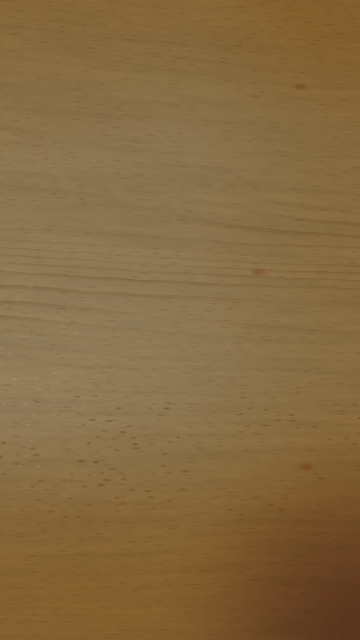
Write a Shadertoy shader that draws this texture.

```glsl
// Draws a varnished beech board with fine level grain, short flecks and soft uneven light.

float hash(vec2 p) {
    vec3 q = fract(p.xyx * vec3(0.1031, 0.1030, 0.0973));
    q += dot(q, q.yzx + 33.33);
    return fract((q.x + q.y) * q.z);
}

float noise(vec2 p) {
    vec2 cell = floor(p), f = fract(p);
    f = f * f * (3.0 - 2.0 * f);
    return mix(mix(hash(cell), hash(cell + vec2(1, 0)), f.x),
               mix(hash(cell + vec2(0, 1)), hash(cell + vec2(1, 1)), f.x), f.y);
}

// Short tapered dashes, one per cell at most, in staggered rows
float flecks(vec2 p, vec2 cellSize, float density, float seed) {
    vec2 g = p / cellSize;
    g.x += hash(vec2(floor(g.y), seed)) * 7.0;
    vec2 cell = floor(g) + seed;
    vec2 centre = 0.5 + 0.3 * (vec2(hash(cell + 3.7), hash(cell + 8.1)) - 0.5);
    vec2 d = fract(g) - centre;
    d.y += d.x * (hash(cell + 5.3) - 0.35) * 0.5;
    vec2 radius = vec2(mix(0.15, 0.34, hash(cell + 1.9)), 0.27);
    float shape = 1.0 - smoothstep(0.35, 1.1, length(d / radius));
    return shape * step(hash(cell), density) * mix(0.4, 1.0, hash(cell + 6.2));
}

// Lamp light: grey sheen on the left, amber at the ends, shade in the lower right
vec3 boardLight(vec2 uv) {
    float drift = noise(uv * vec2(2.0, 5.0)) - 0.5;
    float warmth = 0.92 * smoothstep(0.46, 0.03, uv.y)
                 + 0.62 * smoothstep(0.74, 1.02, uv.y)
                 + 0.38 * smoothstep(0.45, 1.0, uv.x)
                 + 0.12 + 0.16 * drift;
    float sheen = exp(-dot((uv - vec2(0.0, 0.4)) * vec2(1.8, 5.0), (uv - vec2(0.0, 0.4)) * vec2(1.8, 5.0)));
    warmth = clamp(warmth - 0.3 * sheen, 0.0, 1.0);
    vec3 color = mix(vec3(0.548, 0.468, 0.330), vec3(0.512, 0.372, 0.178), warmth);
    color += 0.018 * sheen;
    float shade = smoothstep(0.55, 0.05, length((uv - vec2(1.04, 0.0)) * vec2(0.85, 1.6)));
    return mix(color, vec3(0.35, 0.205, 0.115), shade * 0.95);
}

void mainImage(out vec4 fragColor, in vec2 fragCoord) {
    vec2 uv = fragCoord / iResolution.xy;
    vec2 p = fragCoord / iResolution.y;
    vec3 color = boardLight(uv);

    // Grain sinks to the right above and levels out below
    float slope = mix(-0.02, 0.085, smoothstep(0.1, 0.8, p.y));
    vec2 grain = vec2(p.x, p.y + slope * p.x);
    grain.y += 0.010 * (noise(p * vec2(5.0, 6.0)) - 0.5)
             + 0.003 * (noise(p * vec2(22.0, 40.0)) - 0.5);

    // Growth rings, boldest across the middle
    float ringPhase = grain.y * 46.0 + 2.5 * noise(vec2(grain.x * 1.5, grain.y * 14.0));
    float ring = smoothstep(0.55, 0.95, fract(ringPhase)) * (1.0 - smoothstep(0.95, 1.0, fract(ringPhase)));
    float ringBand = smoothstep(0.44, 0.54, p.y) * (1.0 - smoothstep(0.64, 0.74, p.y));
    ring *= mix(0.25, 1.0, ringBand) * noise(vec2(grain.x * 4.0, grain.y * 30.0));

    // Broad streaks, fine fibres and pores
    float streak = noise(vec2(grain.x * 2.5, grain.y * 28.0)) - 0.5;
    float fibre = noise(vec2(grain.x * 9.0, grain.y * 120.0)) - 0.5;
    float pore = noise(vec2(grain.x * 70.0, grain.y * 260.0)) - 0.5;
    color *= 1.0 + 0.022 * streak + 0.045 * fibre + 0.035 * pore;
    color *= 1.0 - ring * vec3(0.09, 0.13, 0.19);

    // Flecks: fine ones everywhere, larger ones in the lower half
    float lowBand = smoothstep(0.12, 0.24, p.y) * (1.0 - smoothstep(0.34, 0.46, p.y));
    float patches = smoothstep(0.25, 0.7, noise(p * vec2(9.0, 14.0)));
    float fine = flecks(grain, vec2(0.034, 0.0065), 0.5, 11.0);
    float large = flecks(grain, vec2(0.026, 0.0095), 0.42 * patches, 47.0) * lowBand;
    color *= 1.0 - 0.55 * fine * vec3(0.10, 0.15, 0.20);
    color *= 1.0 - large * vec3(0.10, 0.19, 0.27);

    // Pale glints in the varnish on the left
    float glint = flecks(p + 0.3, vec2(0.016, 0.008), 0.13, 83.0);
    color += 0.05 * glint * smoothstep(0.5, 0.0, uv.x) * smoothstep(0.25, 0.1, abs(uv.y - 0.38));

    // A few small reddish knots
    for (float i = 0.0; i < 3.0; i++) {
        vec2 centre = vec2(0.32 + 0.2 * hash(vec2(i, 4.0)), 0.2 + 0.31 * i + 0.08 * hash(vec2(i, 9.0)));
        float size = mix(0.005, 0.011, hash(vec2(i, 2.0)));
        float knot = 1.0 - smoothstep(0.2, 1.3, length((p - centre) / vec2(1.5, 0.75)) / size);
        color *= 1.0 - knot * vec3(0.07, 0.19, 0.28);
    }

    fragColor = vec4(color, 1.0);
}
```
